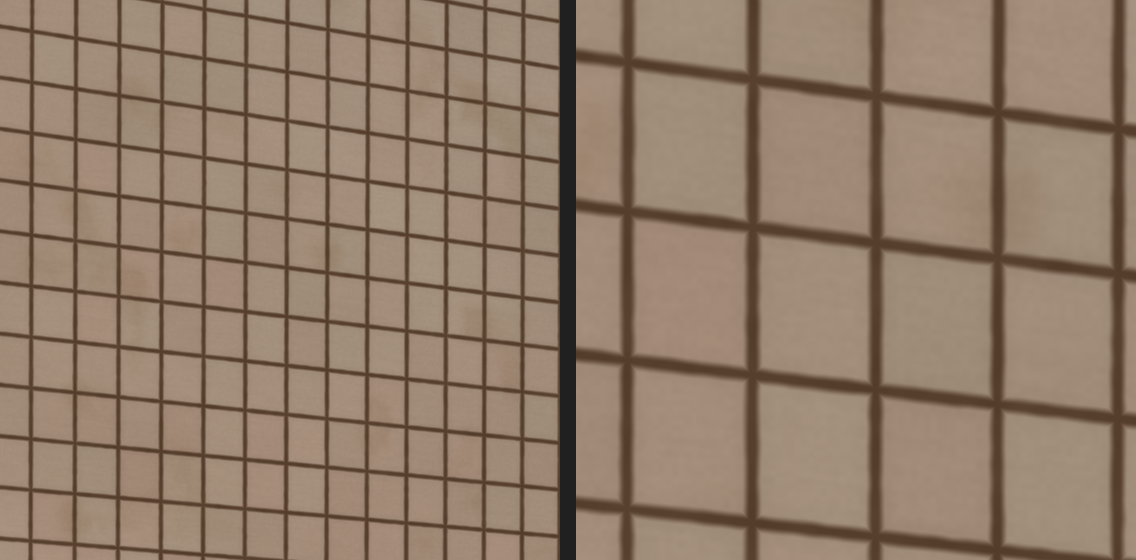
Left, the full canvas; right, a detail of the centre.
Reproduce this texture procedurally as a three.js fragment shader.

```glsl
varying vec2 vUv;

#define COLUMNS 12.52
#define COLUMN_OFFSET 0.7045
#define ROW_HEIGHT 0.09147
#define ROW_OFFSET 0.0469
#define ROW_SLOPE 0.1589
#define RECESSION 0.086
#define LEAN 0.003
#define GROUT_CORE 0.0010
#define GROUT_EDGE 0.0064
#define TILE_COLOR vec3(0.642, 0.553, 0.478)
#define GROUT_COLOR vec3(0.335, 0.245, 0.172)
#define STAIN_COLOR vec3(0.565, 0.465, 0.365)

float hash(vec2 p) {
  vec3 q = fract(vec3(p.xyx) * 0.1031);
  q += dot(q, q.yzx + 33.33);
  return fract((q.x + q.y) * q.z);
}

float noise(vec2 p) {
  vec2 cell = floor(p);
  vec2 f = fract(p);
  f = f * f * (3.0 - 2.0 * f);
  float low = mix(hash(cell), hash(cell + vec2(1.0, 0.0)), f.x);
  float high = mix(hash(cell + vec2(0.0, 1.0)), hash(cell + vec2(1.0, 1.0)), f.x);
  return mix(low, high, f.y);
}

float fbm(vec2 p) {
  float sum = 0.0;
  float amplitude = 0.5;
  for (int i = 0; i < 4; i++) {
    sum += amplitude * noise(p);
    p = p * 2.03 + 17.1;
    amplitude *= 0.5;
  }
  return sum;
}

// Wall coordinates of a plane receding to the right, rows counted downward
vec2 wallCoords(vec2 p, float depth) {
  float x = p.x - LEAN * (p.y - 0.5);
  float column = COLUMNS * x / depth - COLUMN_OFFSET;
  float row = (1.0 - p.y - ROW_OFFSET - ROW_SLOPE * p.x) / (ROW_HEIGHT * depth);
  return vec2(column, row);
}

vec3 tileSurface(vec2 p, vec2 wall) {
  vec2 id = floor(wall);

  // Tone and warmth of each tile
  float tone = hash(id + 40.0) - 0.5;
  float warmth = hash(id + 75.0) - 0.5;
  vec3 color = TILE_COLOR + 0.018 * tone;
  color += warmth * vec3(0.012, -0.014, -0.008);

  // Broad cloudiness and a cooler upper right
  color += 0.035 * (fbm(p * 5.0 + 8.0) - 0.47);
  color += vec3(-0.010, 0.002, 0.004) * smoothstep(0.5, 1.8, p.x + p.y);

  // Soft brown stains
  float stain = smoothstep(0.60, 0.88, noise(wall * 0.85 + 21.0));
  stain *= smoothstep(0.25, 0.65, fbm(wall * 1.3 + 60.0));
  color = mix(color, STAIN_COLOR, 0.38 * stain);

  // Faint horizontal brushing and fine grain
  color += 0.010 * (noise(wall * vec2(2.5, 22.0) + 90.0) - 0.5);
  color += 0.014 * (noise(p * 260.0) - 0.5);
  return color;
}

void main() {
  float depth = 1.0 - RECESSION * vUv.x;
  vec2 wall = wallCoords(vUv, depth);

  // Canvas distance to the nearest joint in each direction
  vec2 cellSize = vec2(depth * depth / COLUMNS, ROW_HEIGHT * depth * 0.99);
  vec2 joint = abs(fract(wall + 0.5) - 0.5) * cellSize;
  joint += 0.0008 * (noise(vUv * 95.0 + 5.0) - 0.5);
  vec2 lines = 1.0 - smoothstep(vec2(GROUT_CORE), vec2(GROUT_EDGE), joint);
  float grout = max(lines.x, lines.y);

  // Slight shade beside the joints
  vec3 color = tileSurface(vUv, wall);
  float nearest = min(joint.x, joint.y);
  color *= 1.0 - 0.025 * (1.0 - smoothstep(0.004, 0.016, nearest));

  vec3 groutColor = GROUT_COLOR + 0.045 * (fbm(vUv * 45.0) - 0.47);
  gl_FragColor = vec4(mix(color, groutColor, grout), 1.0);
}
```
